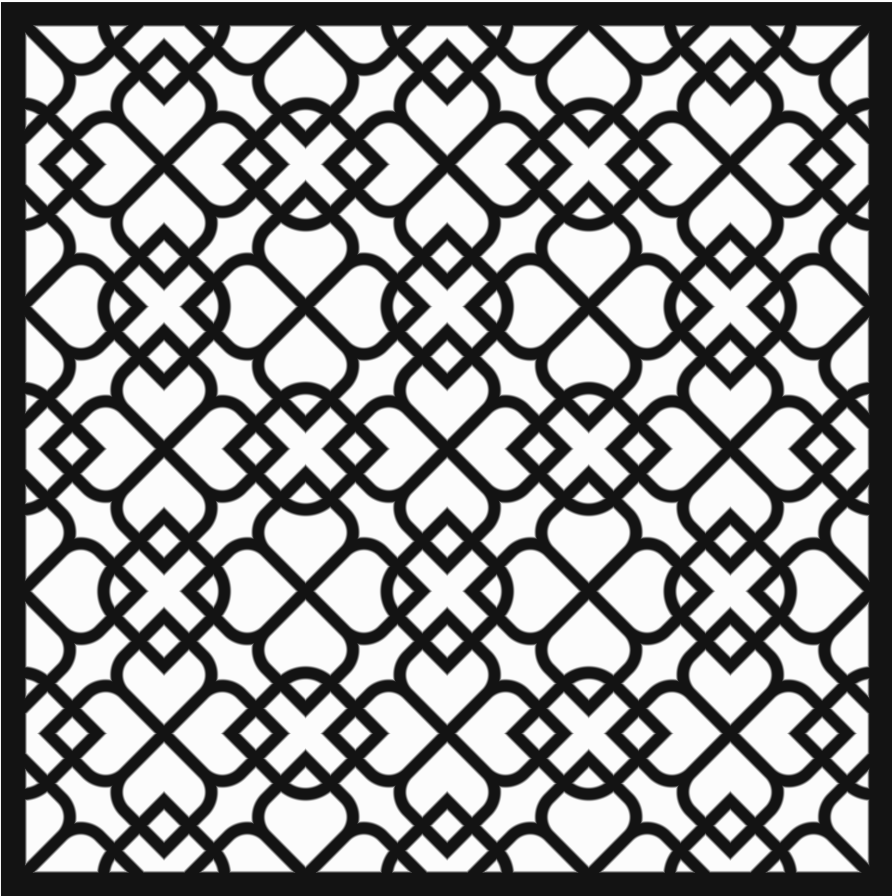
A Shadertoy shader for this pattern:

```glsl
// Framed lattice screen: four-petal clovers alternate with crossed rings and diamonds.
// Mirror folds reduce the plane to one triangle, where three rounded right-angle
// strokes draw the whole lattice as distance functions.

const vec3  INK = vec3(0.075);
const vec3  PAPER = vec3(0.99);
const vec2  CENTER = vec2(0.0013, -0.0010);      // lattice centre, from canvas centre
const vec2  STEP = vec2(0.1580, 0.1588);         // clover to ring, in canvas heights
const vec2  OPENING = vec2(0.4701, 0.4720);      // half size inside the frame
const vec2  OUTER_MARGIN = vec2(0.0010, 0.0024); // pale strip at left and top
const float EDGE_SOFTNESS = 0.0019;              // in canvas heights

// Lattice measures, in steps
const float HALF_LINE = 0.0435;
const float PETAL_REACH = 0.824;   // clover centre to petal tip
const float NOTCH_REACH = 0.473;   // clover centre to inner diamond tip
const float PETAL_RADIUS = 0.187;
const float RING_RADIUS = 0.242;
const float DIAGONAL = 0.70711;

// Distance to the rounded outline of the quadrant q.x > 0, q.y > 0
float cornerStroke(vec2 q, float radius) {
    vec2 k = radius - q;
    return abs(length(max(k, 0.0)) + min(max(k.x, k.y), 0.0) - radius);
}

// Fold into the triangle: diamond clover (0,0), ring (1,0), plain clover (1,1)
vec2 foldCell(vec2 p) {
    p = abs(p - 2.0 * round(0.5 * p));
    return p.x < p.y ? p.yx : p;
}

float latticeDistance(vec2 p) {
    p = foldCell(p);
    float along = p.x + p.y;
    float across = p.x - p.y;

    // Petal outlines of both clovers
    float d = cornerStroke(DIAGONAL * vec2(PETAL_REACH - along, across), PETAL_RADIUS);
    d = min(d, cornerStroke(DIAGONAL * vec2(PETAL_REACH - 2.0 + along, across), PETAL_RADIUS));

    // Diamond notch, running on into the ring arc
    vec2 ring = DIAGONAL * vec2(2.0 - NOTCH_REACH - along, across - NOTCH_REACH);
    return min(d, cornerStroke(ring, RING_RADIUS)) - HALF_LINE;
}

float coverage(float d, float softness) {
    return 1.0 - smoothstep(-softness, softness, d);
}

void mainImage(out vec4 fragColor, in vec2 fragCoord) {
    vec2 canvas = (fragCoord - 0.5 * iResolution.xy) / iResolution.y;
    vec2 p = canvas - CENTER;
    float softness = max(EDGE_SOFTNESS, 0.75 / iResolution.y);

    // Lattice, then the frame around it
    float lattice = latticeDistance(p / STEP) * STEP.y;
    vec2 border = abs(p) - OPENING;
    float frame = -max(border.x, border.y);
    float ink = coverage(min(lattice, frame), softness);

    // Pale outer strip
    vec2 inset = fragCoord / iResolution.y;
    inset.y = 1.0 - inset.y;
    vec2 strip = inset - OUTER_MARGIN;
    ink *= coverage(-min(strip.x, strip.y), 0.5 / iResolution.y);

    fragColor = vec4(mix(PAPER, INK, ink), 1.0);
}
```
